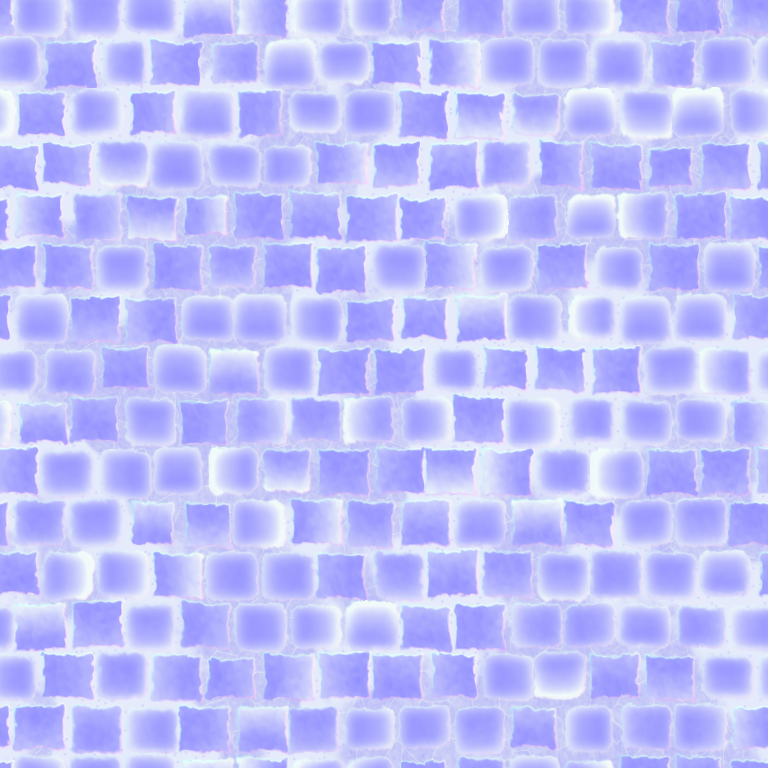
Reproduce this texture map procedurally as a Shadertoy shader.

```glsl
// Tiling normal-map style cobblestone wall: 14 by 15 staggered worn stones in pale, cracked mortar.

const vec2 GRID = vec2(14.0, 15.0);

vec3 hash3(vec2 p) {
    vec3 h = fract(p.xyx * vec3(0.1031, 0.1030, 0.0973));
    h += dot(h, h.yxz + 33.33);
    return fract((h.xxy + h.yzz) * h.zyx);
}

// Whole cell index wrapped into the tile; the half keeps it clear of rounding
vec2 wrap(vec2 cell, vec2 period) {
    return floor(mod(cell + 0.5, period));
}

// Layered sines with whole-number frequencies, so the sum wraps at the borders
float waves(vec2 uv, float freq) {
    float sum = 0.0;
    for (int i = 0; i < 6; i++) {
        float a = float(i) * 2.4 + 0.6;
        vec2 k = floor(freq * vec2(cos(a), sin(a)) + 0.5);
        sum += sin(6.2831853 * fract(dot(k, uv)) + sum + a * a);
        freq *= 1.25;
    }
    return sum / 6.0;
}

// Wrapping cellular noise: nearest distance, second distance, cell value
vec3 cells(vec2 uv, float count) {
    vec2 p = uv * count, base = floor(p);
    vec3 near = vec3(9.0, 9.0, 0.0);
    for (int y = -1; y <= 1; y++)
    for (int x = -1; x <= 1; x++) {
        vec2 c = base + vec2(x, y);
        vec3 h = hash3(wrap(c, vec2(count)) + 7.0);
        float d = length(c + h.xy - p);
        if (d < near.x) near = vec3(d, near.x, h.z);
        else near.y = min(near.y, d);
    }
    return near;
}

// Signed distance to one stone; q receives the position scaled to its half size
float stone(vec2 p, vec2 halfSize, float rough, float wobble, out vec2 q) {
    q = p / halfSize;
    vec2 pinch = 0.04 * rough * (1.0 - min(q.yx * q.yx, 1.0));
    float radius = mix(0.2, 0.05, rough);
    vec2 d = abs(p) - halfSize + pinch + radius;
    float box = length(max(d, 0.0)) + min(max(d.x, d.y), 0.0) - radius;
    return box + wobble * mix(0.05, 0.055, rough);
}

// Paleness of the mortar: bright sandy areas and duller cracked areas
float mortar(vec2 uv, float sandy) {
    vec3 plate = cells(uv + 0.006 * waves(uv.yx, 13.0), 26.0);
    float crack = 1.0 - smoothstep(0.02, 0.06, plate.y - plate.x);
    float dull = 0.53 + 0.1 * (plate.z - 0.5) + 0.12 * waves(uv, 38.0) + 0.12 * crack;
    vec3 grit = cells(uv, 110.0);
    float speck = step(0.7, grit.z) * (1.0 - smoothstep(0.1, 0.3, grit.x));
    return mix(dull, 0.87 - 0.15 * speck, sandy);
}

void mainImage(out vec4 fragColor, in vec2 fragCoord) {
    vec2 uv = fragCoord / iResolution.xy;
    float pixel = GRID.y / iResolution.y;
    vec2 p = uv * GRID - vec2(0.0, 0.27);
    float wobble = waves(uv, 21.0);

    // Nearest stone among the neighbouring courses
    float dist = 9.0, rough = 0.0;
    vec2 q = vec2(0.0);
    vec3 look = vec3(0.0);
    for (int y = -1; y <= 1; y++) {
        float row = floor(p.y) + float(y);
        float shift = 0.25 + 0.5 * mod(wrap(vec2(row), GRID).y, 2.0);
        for (int x = -1; x <= 1; x++) {
            vec2 cell = vec2(floor(p.x - shift) + float(x), row);
            vec2 id = wrap(cell, GRID);
            vec3 size = hash3(id + 31.0), kind = hash3(id + 83.0), place = hash3(id + 57.0);
            vec2 centre = cell + vec2(shift + 0.5, 0.5) + 0.09 * (place.xy - 0.5);
            vec2 local = (p - centre) * vec2(1.07, 1.0);
            local.y += 0.12 * (place.z - 0.5) * local.x;
            vec2 halfSize = vec2(0.5, 0.455) - vec2(0.1, 0.09) * size.xy * size.z;
            float r = smoothstep(0.3, 0.65, kind.x);
            vec2 s;
            float d = stone(local, halfSize, r, wobble, s);
            if (d < dist) {
                dist = d;
                q = s;
                rough = r;
                look = kind;
            }
        }
    }

    // Stone face: pillow falloff, sideways tilt and chiselled grain
    float bulge = length(q * q);
    float angle = 1.5707963 * floor(look.y * 4.0);
    float lean = dot(q, vec2(cos(angle), sin(angle)));
    float tilt = mix(0.12, 0.38, fract(look.z * 7.0));
    float steep = smoothstep(0.66, 0.95, look.z);
    float face = 0.05 + mix(0.6, 0.15, rough) * smoothstep(0.0, 1.35, bulge);
    face += mix(tilt, 0.72, steep) * smoothstep(-0.9, 1.1, lean);
    face += mix(0.03, 0.1, rough) * waves(uv + 0.37, 22.0);
    face += 0.06 * rough * (cells(uv, 64.0).x - 0.4);

    // Soft stones melt into the mortar, rough ones end sharply
    float sandy = smoothstep(-0.12, 0.16, waves(uv, 1.6) + 0.15 * waves(uv, 11.0));
    float blur = pixel * 0.8 + mix(0.03 + 0.05 * sandy, 0.01, rough);
    float outside = smoothstep(-blur, blur, dist);
    float pale = mix(max(face, 0.0), mortar(uv, sandy), outside);

    // Thin lit lip with slope-tinted fringes
    float lip = exp(-pow((dist - 0.01) / 0.026, 2.0));
    pale += 0.12 * lip * (1.0 - sandy);
    vec3 color = mix(vec3(0.575, 0.565, 1.0), vec3(0.945, 0.975, 0.98), clamp(pale, 0.0, 1.0));
    vec2 slope = normalize(q * q * q + 0.0001);
    color.rg += lip * mix(0.03, 0.08, rough) * slope;
    color.b -= 0.02 * outside * (1.0 - sandy);
    fragColor = vec4(clamp(color, 0.0, 1.0), 1.0);
}
```
